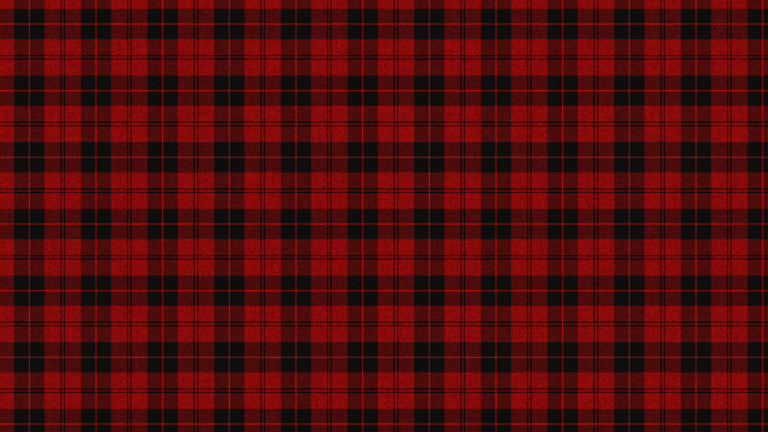
This pattern is drawn by a WebGL 1 fragment shader. Its source:

```glsl
precision highp float;
// Woven buffalo tartan: one sett of dark and red bands runs both ways and the
// two thread colours are averaged where they cross. Thin red and paired black
// accent threads divide the bands; thread streaks and grain give a cloth feel.

uniform vec2 u_resolution;

#define REPEATS_DOWN 6.48
#define SETT_OFFSET vec2(0.44, 0.12)
#define DARK_WIDTH 0.455
#define LINE_WIDTH 0.021
#define PAIR_OFFSET 0.026
#define THREADS 44.0
#define GRAIN 0.30
#define STREAK 0.07
#define DARK vec3(0.060, 0.052, 0.050)
#define RED vec3(0.540, 0.040, 0.040)
#define ACCENT_RED vec3(0.740, 0.070, 0.045)
#define ACCENT_BLACK vec3(0.030, 0.025, 0.025)

float hash(vec2 p) {
  vec3 q = fract(vec3(p.xyx) * 0.1031);
  q += dot(q, q.yzx + 33.33);
  return fract((q.x + q.y) * q.z);
}

float valueNoise(vec2 p) {
  vec2 cell = floor(p);
  vec2 f = fract(p);
  f = f * f * (3.0 - 2.0 * f);
  float low = mix(hash(cell), hash(cell + vec2(1.0, 0.0)), f.x);
  float high = mix(hash(cell + vec2(0.0, 1.0)), hash(cell + vec2(1.0)), f.x);
  return mix(low, high, f.y);
}

// Share of a pixel covered by a stripe of the given width
float stripe(float dist, float width, float pixel) {
  return clamp((0.5 * (width + pixel) - dist) / pixel, 0.0, min(1.0, width / pixel));
}

// Thread colour at position t, with dark bands centred on whole numbers
vec3 sett(float t, float pixel) {
  float d = abs(fract(t + 0.5) - 0.5);
  vec3 color = mix(RED, DARK, stripe(d, DARK_WIDTH, pixel));
  color = mix(color, ACCENT_RED, stripe(d, LINE_WIDTH, pixel));
  float pairDist = abs(d - 0.5 + PAIR_OFFSET);
  return mix(color, ACCENT_BLACK, stripe(pairDist, LINE_WIDTH, pixel));
}

void main() {
  float pixel = REPEATS_DOWN / u_resolution.y;
  vec2 cloth = gl_FragCoord.xy * pixel - SETT_OFFSET;

  // Cross the warp and weft
  vec3 color = 0.5 * (sett(cloth.x, pixel) + sett(cloth.y, pixel));

  // Fine grain and uneven threads along both directions
  vec2 thread = cloth * THREADS + 100.0;
  float grain = valueNoise(thread * 1.1) - 0.5;
  float warp = valueNoise(vec2(thread.x, thread.y * 0.08)) - 0.5;
  float weft = valueNoise(vec2(thread.x * 0.08, thread.y) + 37.0) - 0.5;
  color *= 1.0 + GRAIN * grain + STREAK * (warp + weft);

  gl_FragColor = vec4(color, 1.0);
}
```
